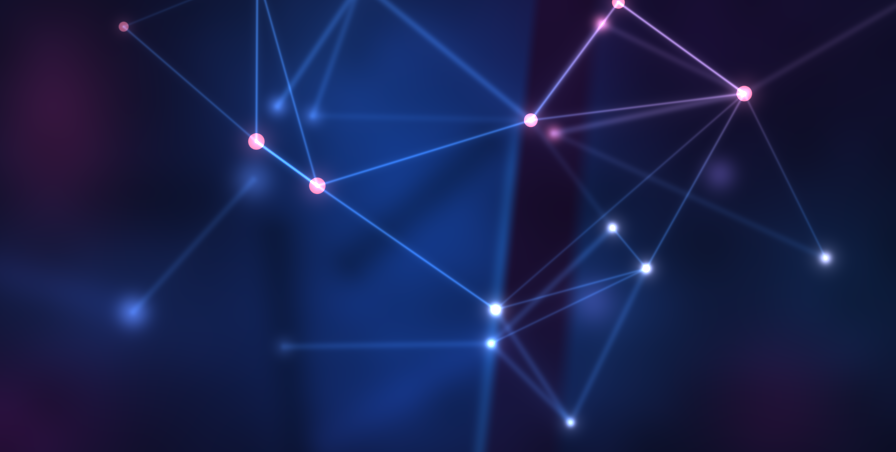
This background is drawn by a Shadertoy shader. Its source:

```glsl
// Glowing network of linked nodes over a dark blue and plum haze.

const float ASPECT = 1.985;          // canvas width in units of its height
const vec3 BASE = vec3(0.05, 0.055, 0.155);
const vec3 PLUM = vec3(0.105, 0.04, 0.165);
const vec3 BLUE_LINE = vec3(0.28, 0.56, 0.9);
const vec3 LILAC_LINE = vec3(0.78, 0.64, 0.9);
const vec3 PINK = vec3(1.0, 0.5, 0.66);
const vec3 SPARK = vec3(0.92, 0.86, 1.0);
const vec3 BLUR_BLUE = vec3(0.36, 0.5, 0.82);
const vec3 BLUR_VIOLET = vec3(0.48, 0.4, 0.75);
const float CRISP_WIDTH = 0.003;
const float SOFT_WIDTH = 0.0085;
const float LINE_LIGHT = 0.66;
const float HAZE_AMOUNT = 0.4;

// Haze: centre and radii, then colour
const int GLOWS = 10;
const vec4 GLOW_SHAPE[GLOWS] = vec4[](
    vec4(0.92, 0.62, 0.36, 0.42), vec4(0.88, 0.16, 0.36, 0.26),
    vec4(0.13, 0.74, 0.15, 0.24), vec4(0.0, 0.05, 0.25, 0.18),
    vec4(0.2, 0.34, 0.3, 0.17), vec4(1.88, 0.36, 0.26, 0.26),
    vec4(1.5, 0.95, 0.42, 0.26), vec4(1.72, 0.1, 0.16, 0.15),
    vec4(1.38, 0.3, 0.2, 0.24), vec4(0.68, 0.92, 0.24, 0.26));
const vec3 GLOW_COLOR[GLOWS] = vec3[](
    vec3(0.02, 0.15, 0.34), vec3(0.01, 0.07, 0.17),
    vec3(0.16, 0.03, 0.09), vec3(0.1, 0.0, 0.06),
    vec3(0.02, 0.07, 0.14), vec3(0.0, 0.06, 0.09),
    vec3(0.05, 0.0, 0.05), vec3(0.08, 0.0, 0.04),
    vec3(0.02, 0.08, 0.15), vec3(0.02, 0.06, 0.11));

// Broad shaded or lit streaks: endpoints, then relative light
const int STREAKS = 4;
const vec4 STREAK[STREAKS] = vec4[](
    vec4(1.08, 0.68, 0.78, 0.42), vec4(0.61, 0.48, 0.66, 0.0),
    vec4(0.0, 0.4, 0.29, 0.31), vec4(0.72, 0.02, 1.09, 0.24));
const float STREAK_LIGHT[STREAKS] = float[](-0.27, -0.25, 0.25, 0.18);

// Nodes: pink discs, then sparks, then blurred spots, then unlit anchors
const int DISC_END = 6, SPARK_END = 12, BLUR_PINK_END = 14, LIT_END = 21;
const vec2 NODES[24] = vec2[](
    vec2(0.274, 0.941), vec2(0.568, 0.687), vec2(0.703, 0.589), vec2(1.176, 0.734),
    vec2(1.649, 0.793), vec2(1.37, 0.995), vec2(1.357, 0.496), vec2(1.432, 0.406),
    vec2(1.098, 0.315), vec2(1.088, 0.24), vec2(1.264, 0.065), vec2(1.829, 0.429),
    vec2(1.333, 0.948), vec2(1.227, 0.705), vec2(0.295, 0.31), vec2(0.561, 0.602),
    vec2(0.615, 0.765), vec2(0.693, 0.744), vec2(1.594, 0.615), vec2(1.313, 0.333),
    vec2(0.63, 0.233), vec2(0.57, 1.06), vec2(0.8, 1.04), vec2(1.99, 0.99));
const vec2 NODE_LOOK[LIT_END] = vec2[](   // radius, light
    vec2(0.011, 0.5), vec2(0.018, 1), vec2(0.018, 1), vec2(0.015, 0.95),
    vec2(0.017, 0.9), vec2(0.014, 0.95), vec2(0.011, 0.9), vec2(0.011, 1.1),
    vec2(0.012, 1.3), vec2(0.01, 0.7), vec2(0.01, 0.6), vec2(0.013, 0.8),
    vec2(0.018, 0.65), vec2(0.018, 0.5), vec2(0.034, 0.5), vec2(0.042, 0.34),
    vec2(0.022, 0.45), vec2(0.022, 0.3), vec2(0.036, 0.34), vec2(0.05, 0.25),
    vec2(0.022, 0.18));

// Links: crisp ones as from, to, light; soft ones ordered by falling light
const int LINKS = 16;
const vec3 CRISP[LINKS] = vec3[](
    vec3(0, 1, 0.35), vec3(0, 21, 0.15), vec3(1, 2, 1.5), vec3(1, 21, 0.65),
    vec3(2, 21, 0.5), vec3(2, 3, 0.6), vec3(2, 8, 0.65), vec3(3, 4, 0.5),
    vec3(3, 5, 0.7), vec3(4, 5, 1), vec3(4, 7, 0.4), vec3(4, 11, 0.25),
    vec3(4, 8, 0.25), vec3(8, 7, 0.35), vec3(9, 7, 0.3), vec3(6, 7, 0.35));
const vec2 SOFT[LINKS] = vec2[](
    vec2(22, 3), vec2(12, 3), vec2(22, 16), vec2(13, 4), vec2(9, 6), vec2(8, 10),
    vec2(9, 10), vec2(10, 7), vec2(22, 17), vec2(20, 9), vec2(14, 15), vec2(12, 4),
    vec2(4, 23), vec2(13, 11), vec2(3, 6), vec2(17, 3));

float hash(vec2 p) {
    vec3 q = fract(p.xyx * 0.1031);
    q += dot(q, q.yzx + 33.33);
    return fract((q.x + q.y) * q.z);
}

float noise(vec2 p) {
    vec2 i = floor(p), f = fract(p), e = vec2(1, 0);
    f = f * f * (3.0 - 2.0 * f);
    return mix(mix(hash(i), hash(i + e), f.x), mix(hash(i + e.yx), hash(i + 1.0), f.x), f.y);
}

float bell(float d, float w) { return exp(-d * d / (w * w)); }

float segment(vec2 p, vec2 a, vec2 b) {
    vec2 ab = b - a;
    return length(p - a - ab * clamp(dot(p - a, ab) / dot(ab, ab), 0.0, 1.0));
}

float linkLight(vec2 p, vec2 ends, float width) {
    float d = segment(p, NODES[int(ends.x)], NODES[int(ends.y)]);
    return bell(d, width) + 0.14 * bell(d, width * 4.0);
}

vec3 background(vec2 p) {
    vec3 color = BASE;
    for (int i = 0; i < GLOWS; i++)
        color += GLOW_COLOR[i] * bell(length((p - GLOW_SHAPE[i].xy) / GLOW_SHAPE[i].zw), 1.0);
    // Plum wedge with a faintly lit left edge
    float left = p.x - 1.072 - 0.112 * p.y, right = 1.24 + 0.09 * p.y - p.x;
    float wedge = smoothstep(-0.012, 0.02, left) * smoothstep(-0.02, 0.03, right);
    color = mix(color, PLUM, wedge * mix(0.5, 0.88, smoothstep(0.0, 0.4, p.y)));
    color += vec3(0.03, 0.09, 0.13) * bell(left + 0.01, 0.016) * smoothstep(0.8, 0.6, p.y);
    for (int i = 0; i < STREAKS; i++)
        color *= 1.0 + STREAK_LIGHT[i] * bell(segment(p, STREAK[i].xy, STREAK[i].zw), 0.05);
    float cloud = 0.6 * noise(p * 4.0 + 7.0) + 0.4 * noise(p * 9.0);
    return color * (1.0 + HAZE_AMOUNT * (cloud - 0.5));
}

void mainImage(out vec4 fragColor, in vec2 fragCoord) {
    vec2 p = fragCoord / iResolution.xy * vec2(ASPECT, 1);
    float pixel = 1.0 / iResolution.y;
    vec3 color = background(p);
    // Discs lie under the links, so bright lines cross them
    for (int i = 0; i < LIT_END; i++) {
        float d = length(p - NODES[i]), r = NODE_LOOK[i].x, light = NODE_LOOK[i].y;
        if (i < DISC_END) {
            color = mix(color, PINK, light * smoothstep(r + pixel, r - pixel, d));
            color += PINK * light * 0.2 * bell(d, r * 2.0);
        } else if (i < SPARK_END) {
            color += SPARK * light * (bell(d, r) + 0.22 * bell(d, r * 2.4));
        } else {
            vec3 blur = mix(BLUR_BLUE, BLUR_VIOLET, smoothstep(0.8, 1.5, p.x));
            color += (i < BLUR_PINK_END ? PINK : blur) * light * bell(d, r);
        }
    }
    float lines = 0.0;
    for (int i = 0; i < LINKS; i++) {
        lines += CRISP[i].z * linkLight(p, CRISP[i].xy, max(CRISP_WIDTH, 0.8 * pixel));
        lines += mix(0.34, 0.08, float(i) / float(LINKS)) * linkLight(p, SOFT[i], SOFT_WIDTH);
    }
    float lilac = smoothstep(1.1, 1.4, p.x) * smoothstep(0.5, 0.8, p.y);
    color += mix(BLUE_LINE, LILAC_LINE, lilac) * lines * LINE_LIGHT;
    fragColor = vec4(clamp(color, 0.0, 1.0), 1.0);
}
```
